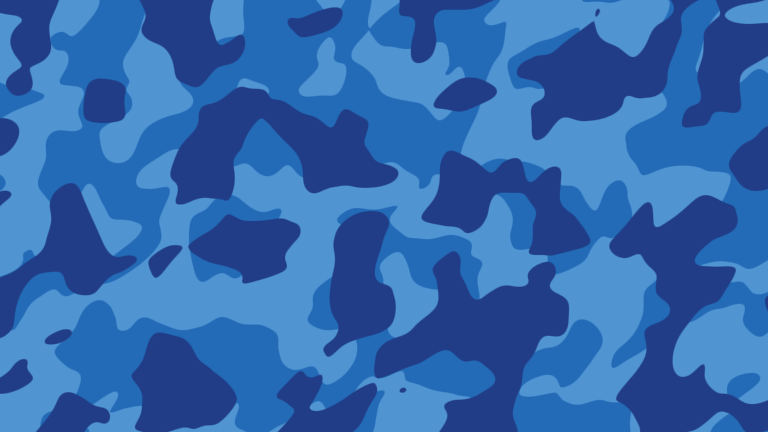
Give the GLSL for this pattern, as a Shadertoy shader.

```glsl
// Blue camouflage: two layers of smooth noise blobs over a light ground.

#define BLOB_FREQ    5.2    // noise cells per canvas height
#define DETAIL_FREQ  2.1    // frequency of the edge wobble relative to the blobs
#define DETAIL_GAIN  0.48   // strength of the edge wobble
#define WARP         0.35   // domain distortion, in cells
#define LEAN         0.28   // shear of the blobs towards the upper right
#define MID_LEVEL    0.012  // threshold of the mid layer
#define DARK_LEVEL   0.098  // threshold of the dark layer
#define LIGHT_BLUE   vec3(0.314, 0.584, 0.824)
#define MID_BLUE     vec3(0.137, 0.420, 0.718)
#define DARK_BLUE    vec3(0.129, 0.239, 0.529)

// Integer hash (PCG style) giving a unit gradient for a lattice cell
vec2 cellGradient(vec2 cell) {
    uvec2 h = uvec2(ivec2(cell)) * 1664525u + 1013904223u;
    h.x += h.y * 1664525u;
    h.y += h.x * 1664525u;
    h ^= h >> 16u;
    h.x += h.y * 1664525u;
    h.y += h.x * 1664525u;
    h ^= h >> 16u;
    return normalize(vec2(h & 65535u) / 32767.5 - 1.0 + 1e-4);
}

// Gradient noise with quintic fade, centred on zero
float gradientNoise(vec2 p) {
    vec2 cell = floor(p);
    vec2 f = p - cell;
    vec2 fade = f * f * f * (f * (f * 6.0 - 15.0) + 10.0);
    vec2 e = vec2(1.0, 0.0);
    float a = dot(cellGradient(cell), f);
    float b = dot(cellGradient(cell + e.xy), f - e.xy);
    float c = dot(cellGradient(cell + e.yx), f - e.yx);
    float d = dot(cellGradient(cell + e.xx), f - e.xx);
    return mix(mix(a, b, fade.x), mix(c, d, fade.x), fade.y);
}

// Warped two-octave field whose level sets are the blob outlines
float blobField(vec2 p, vec2 seed) {
    p += seed;
    vec2 q = p * 0.8;
    p += WARP * vec2(gradientNoise(q + 41.3), gradientNoise(q + 87.6));
    return gradientNoise(p) + DETAIL_GAIN * gradientNoise(p * DETAIL_FREQ + 23.7);
}

// Antialiased coverage of the region above a level
float coverage(float field, float level) {
    float w = 0.75 * max(fwidth(field), 1e-5);
    return smoothstep(-w, w, field - level);
}

void mainImage(out vec4 fragColor, in vec2 fragCoord) {
    vec2 p = fragCoord / iResolution.y * BLOB_FREQ;
    p.x -= LEAN * p.y;

    // Mid blobs first, dark blobs on top
    float mid = coverage(blobField(p, vec2(13.4, 57.8)), MID_LEVEL);
    float dark = coverage(blobField(p, vec2(131.7, 92.2)), DARK_LEVEL);

    vec3 color = mix(LIGHT_BLUE, MID_BLUE, mid);
    color = mix(color, DARK_BLUE, dark);
    fragColor = vec4(color, 1.0);
}
```
